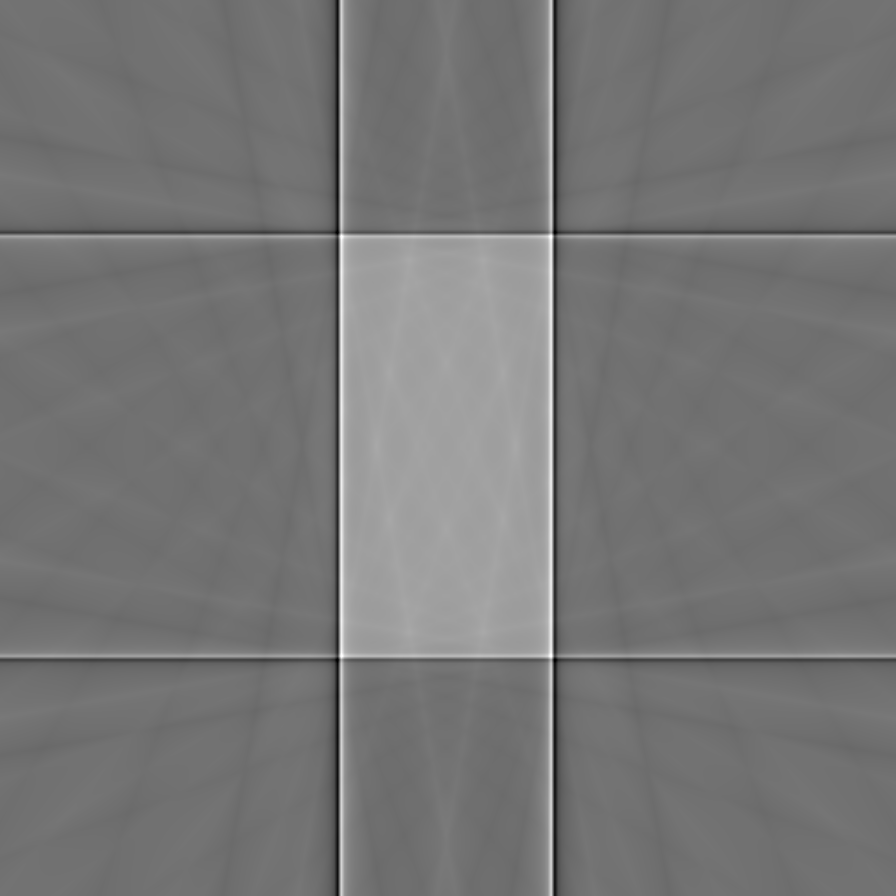
Give the GLSL for this background, as a Shadertoy shader.

```glsl
const float PI = 3.14159265;
const float CELL = 1.0 / 256.0;
const int VIEWS = 18;

// Reciprocal of the distance to an edge, linearly interpolated between cells
float edgeResponse(float t) {
    float x = t / CELL;
    float k = floor(x - 0.5) + 0.5;
    return mix(1.0 / k, 1.0 / (k + 1.0), x - k) / CELL;
}

// Filtered box profile, seen square on
float boxProfile(float t, float halfWidth, float halfDepth) {
    float edges = edgeResponse(t + halfWidth) - edgeResponse(t - halfWidth);
    return halfDepth * edges / (float(VIEWS) * PI);
}

// Softened squared distances to a pair of mirrored kinks
float kinkPair(float t, float offset) {
    float soft = 0.0025 * 0.0025;
    float near = t - offset;
    float far = t + offset;
    return (near * near + soft) * (far * far + soft);
}

// Filtered trapezoid profile, seen at a slant
float slantProfile(float t, vec2 dir, vec2 halfSize) {
    vec2 reach = halfSize * abs(dir);
    float outer = kinkPair(t, reach.x + reach.y);
    float inner = kinkPair(t, abs(reach.x - reach.y));
    return log(outer / inner) / (4.0 * float(VIEWS) * PI * abs(dir.x * dir.y));
}

void mainImage(out vec4 fragColor, in vec2 fragCoord) {
    vec2 p = fragCoord / iResolution.xy - vec2(127.5, 128.5) * CELL;
    vec2 halfSize = vec2(30.5, 60.5) * CELL;

    // The two axis views draw the strong straight lines
    float density = boxProfile(p.x, halfSize.x, halfSize.y)
                  + boxProfile(p.y, halfSize.y, halfSize.x);

    // The slanted views fill the rectangle and leave faint streaks
    for (int i = 1; i < VIEWS; i++) {
        if (i == VIEWS / 2) continue;
        float angle = PI * float(i) / float(VIEWS);
        vec2 dir = vec2(cos(angle), sin(angle));
        density += slantProfile(dot(p, dir), dir, halfSize);
    }

    // Map density to grey
    float grey = clamp(0.442 + 0.19 * density, 0.0, 1.0);
    fragColor = vec4(vec3(grey), 1.0);
}
```
